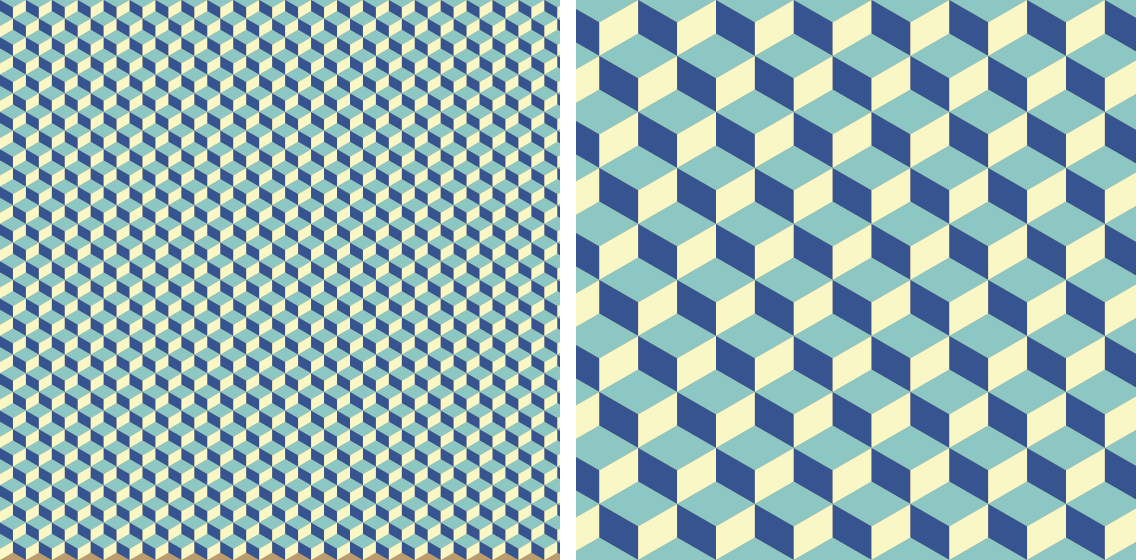
Left, the full canvas; right, a detail of the centre.
A Shadertoy shader for this pattern:

```glsl
// Staggered rows of isometric cubes with teal tops, blue left and cream right faces.

const float ROWS       = 30.0;          // cube rows down the canvas
const float COLUMNS    = 21.6;          // cubes across the canvas
const float TOP_SHARE  = 0.4;           // half height of a top face, in row steps
const vec3  TOP_COLOR   = vec3(0.55, 0.78, 0.77);
const vec3  LEFT_COLOR  = vec3(0.21, 0.33, 0.56);
const vec3  RIGHT_COLOR = vec3(0.98, 0.97, 0.78);
const vec3  BACKDROP    = vec3(0.73, 0.61, 0.43);

const float ROW_STEP = 1.0 / ROWS;
const float HALF_W   = 0.5 / COLUMNS;
const float HALF_H   = TOP_SHARE * ROW_STEP;
const float EDGE     = ROW_STEP - HALF_H;   // height of the upright edges

// Signed distance to the top rhombus, centred on the origin.
float topFace(vec2 p) {
    p = abs(p);
    return (p.x * HALF_H + p.y * HALF_W - HALF_W * HALF_H) / length(vec2(HALF_W, HALF_H));
}

// Signed distance to the right face; mirror x for the left one.
float sideFace(vec2 p) {
    float s = p.y - HALF_H * (p.x / HALF_W - 1.0);
    float slanted = max(s, -EDGE - s) * HALF_W / length(vec2(HALF_W, HALF_H));
    float upright = max(-p.x, p.x - HALF_W);
    return max(slanted, upright);
}

// Antialiased coverage of a shape, one pixel wide.
float coverage(float dist, float pixel) {
    return clamp(0.5 - dist / pixel, 0.0, 1.0);
}

void paintCube(inout vec3 color, vec2 p, float pixel) {
    color = mix(color, TOP_COLOR, coverage(topFace(p), pixel));
    color = mix(color, LEFT_COLOR, coverage(sideFace(vec2(-p.x, p.y)), pixel));
    color = mix(color, RIGHT_COLOR, coverage(sideFace(p), pixel));
}

void mainImage(out vec4 fragColor, in vec2 fragCoord) {
    float pixel = 1.0 / iResolution.y;
    vec2 uv = fragCoord * pixel;
    float nearestRow = floor((1.0 - uv.y) / ROW_STEP + 0.5);
    vec3 color = BACKDROP;

    // Paint the nearby cubes, rows counted from the top edge.
    for (int i = -1; i <= 1; i++) {
        float row = nearestRow + float(i);
        if (row >= ROWS) break;             // the backdrop shows below the last row

        float stagger = 1.0 - mod(row, 2.0);
        float nearestColumn = floor(0.5 * (uv.x / HALF_W - stagger) + 0.5);
        for (int j = -1; j <= 1; j++) {
            float column = nearestColumn + float(j);
            vec2 center = vec2((2.0 * column + stagger) * HALF_W, 1.0 - row * ROW_STEP);
            paintCube(color, uv - center, pixel);
        }
    }

    fragColor = vec4(color, 1.0);
}
```
